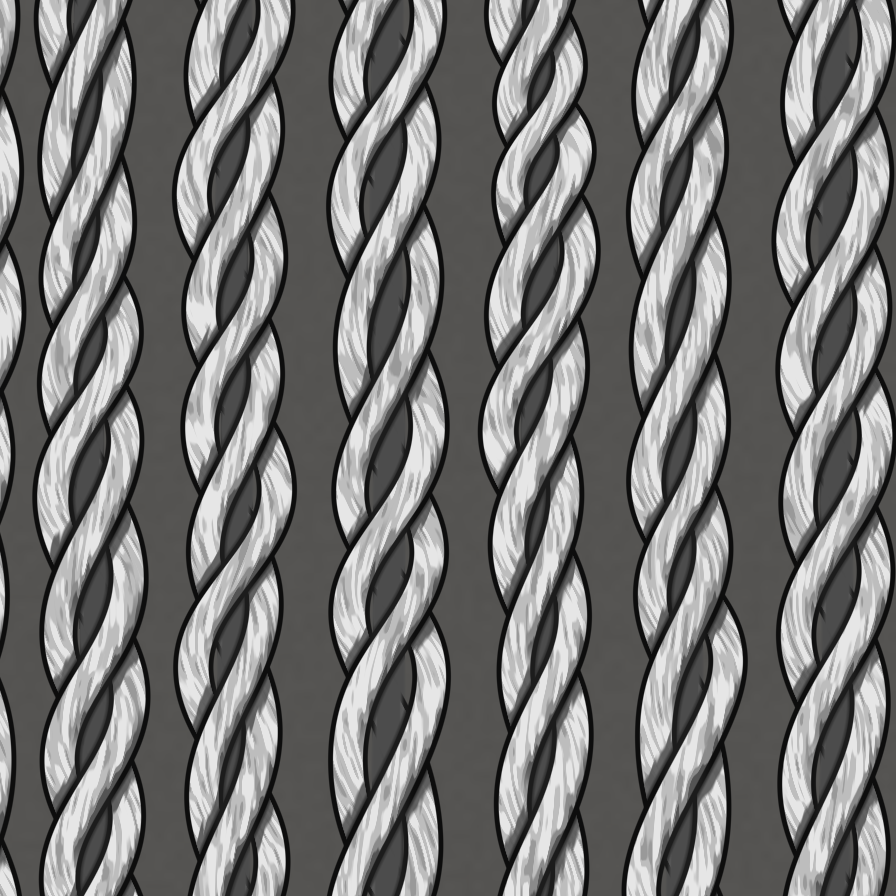
Write a three.js fragment shader that draws this pattern.

```glsl
// Six upright ropes in grey ink on a dark ground, each twisted from three strands.
// Every strand is a helix seen from the side; strands are painted from back to front
// with an outline, hatched fibres, self shading and a shadow on the strand beneath.

varying vec2 vUv;

const float TAU = 6.2831853;
const float ROPES = 6.0;            // ropes across the canvas
const float FIRST_ROPE = 0.61;      // centre of the first rope, in rope spacings
const float LEFT_EDGE_SHIFT = 0.023; // brings the cut rope at the left into view
const float CROSSINGS = 7.5;        // front strands up the tightest rope
const float UNEVENNESS = 0.6;       // wander of the twist, in crossings
const float SWING = 0.0360;         // helix radius
const float STRAND_RADIUS = 0.0222; // outline included
const float LINE = 0.0054;
const float SHADOW_REACH = 0.0120;
const float RIM_REACH = 0.0045;     // darkest part of the shadow
const float SOFT = 0.0009;          // edge smoothing
const float FIBRE_SLANT = 0.30;
const vec2 FIBRE_SCALE = vec2(310.0, 38.0);

const vec3 GROUND = vec3(0.332, 0.328, 0.320);
const vec3 HOLLOW = vec3(0.30);
const vec3 RIM = vec3(0.20);
const vec3 INK = vec3(0.05);
const vec3 INNER_INK = vec3(0.11);
const vec3 LIGHT = vec3(0.90);
const vec3 FIBRE = vec3(0.74);
const vec3 HALF_SHADE = vec3(0.54);
const vec3 DEEP_SHADE = vec3(0.33);

float hash(vec2 p) {
  vec3 q = fract(vec3(p.xyx) * 0.1031);
  q += dot(q, q.yzx + 33.33);
  return fract((q.x + q.y) * q.z);
}

float noise(vec2 p) {
  vec2 i = floor(p), f = fract(p);
  f = f * f * (3.0 - 2.0 * f);
  vec2 e = vec2(0.0, 1.0);
  return mix(mix(hash(i), hash(i + e.yx), f.x),
             mix(hash(i + e.xy), hash(i + e.yy), f.x), f.y);
}

// Paints one strand; phase 0 faces the viewer and +-pi lies at the back.
void paintStrand(inout vec3 color, inout float depth, vec2 p,
                 float phase, float twist, float swing, vec2 seed) {
  swing *= mix(0.86, 1.26, hash(seed + 50.0));
  float radius = STRAND_RADIUS * mix(0.93, 1.07, hash(seed + 80.0));
  float z = cos(phase);
  float slope = swing * twist * z;
  float across = (p.x - swing * sin(phase)) * inversesqrt(1.0 + slope * slope);
  float d = abs(across) - radius;

  // Slanted fibres, also used to fray the shading
  vec2 grain = vec2(across + FIBRE_SLANT * p.y, p.y) * FIBRE_SCALE;
  float fibre = noise(grain + seed * 7.3);
  float fray = fibre - 0.5;

  // Shadow on what lies beneath, never lighter than the ink there
  float below = smoothstep(0.0, 0.6, z - depth);
  float shadow = smoothstep(SHADOW_REACH, SHADOW_REACH * 0.6, d + fray * 0.008);
  color = mix(color, min(color, DEEP_SHADE), 0.9 * shadow * below);
  color = mix(color, min(color, RIM), smoothstep(RIM_REACH, 0.0, d) * below);

  // Fibres, then a shaded right flank where the strand faces front
  float flank = across / radius + 0.4 * fray;
  float facing = smoothstep(0.05, 0.65, z);
  vec3 body = mix(LIGHT, FIBRE, smoothstep(0.38, 0.54, fibre));
  body = mix(body, HALF_SHADE, 0.7 * smoothstep(0.74, 0.86, fibre));
  body = mix(body, HALF_SHADE, facing * smoothstep(0.36, 0.46, flank));
  body = mix(body, DEEP_SHADE, facing * smoothstep(0.58, 0.66, flank));

  // Outline, softer within the rope than along its silhouette
  vec3 ink = mix(INNER_INK, INK, smoothstep(0.014, 0.032, abs(p.x)));
  body = mix(body, ink, smoothstep(-SOFT, SOFT, d + LINE));

  // Hollow seen between the strands in front
  float inside = smoothstep(0.018, 0.012, abs(p.x)) * smoothstep(-0.2, -0.6, z);
  body = mix(body, HOLLOW, inside);

  float cover = smoothstep(SOFT, -SOFT, d);
  color = mix(color, body, cover);
  depth = mix(depth, z, step(0.5, cover));
}

void paintRope(inout vec3 color, vec2 uv, float id) {
  // Place, width and twist, each a little uneven along the rope
  float center = (id + FIRST_ROPE) / ROPES + max(-id, 0.0) * LEFT_EDGE_SHIFT;
  center -= 0.007 * step(abs(mod(id, 3.0) - 1.0), 0.5);
  center += 0.012 * (noise(vec2(uv.y * 4.0, id + 20.0)) - 0.5);
  vec2 p = vec2(uv.x - center, uv.y);
  float looseness = mod(id, 3.0) / 2.0;
  float crossings = CROSSINGS - looseness;
  float swing = SWING * mix(0.95, 1.08, looseness);
  float turn = crossings * uv.y + 0.6 + 0.4 * cos(id * TAU / 4.0);
  turn += UNEVENNESS * (noise(vec2(uv.y * 4.0, id + 40.0)) - 0.5);

  // The nearest strand to the front fixes the order of all three
  float front = floor(turn + 0.5);
  float offset = turn - front;
  float side = offset < 0.0 ? -1.0 : 1.0;
  float depth = 9.0;
  float core = smoothstep(0.020, 0.016, abs(p.x));
  color = mix(color, HOLLOW, core);
  if (core > 0.5) depth = -1.0;
  for (int layer = 0; layer < 3; layer++) {
    float neighbor = layer == 0 ? -side : (layer == 1 ? side : 0.0);
    float phase = (offset - neighbor) * TAU / 3.0;
    paintStrand(color, depth, p, phase, crossings * TAU / 3.0, swing,
                vec2(front + neighbor, id + 10.0));
  }
}

void main() {
  vec3 color = GROUND + 0.012 * (noise(vUv * 90.0) - 0.5);
  float leftRope = floor(vUv.x * ROPES - FIRST_ROPE);
  for (int i = 0; i < 2; i++) paintRope(color, vUv, leftRope + float(i));
  gl_FragColor = vec4(color, 1.0);
}
```
